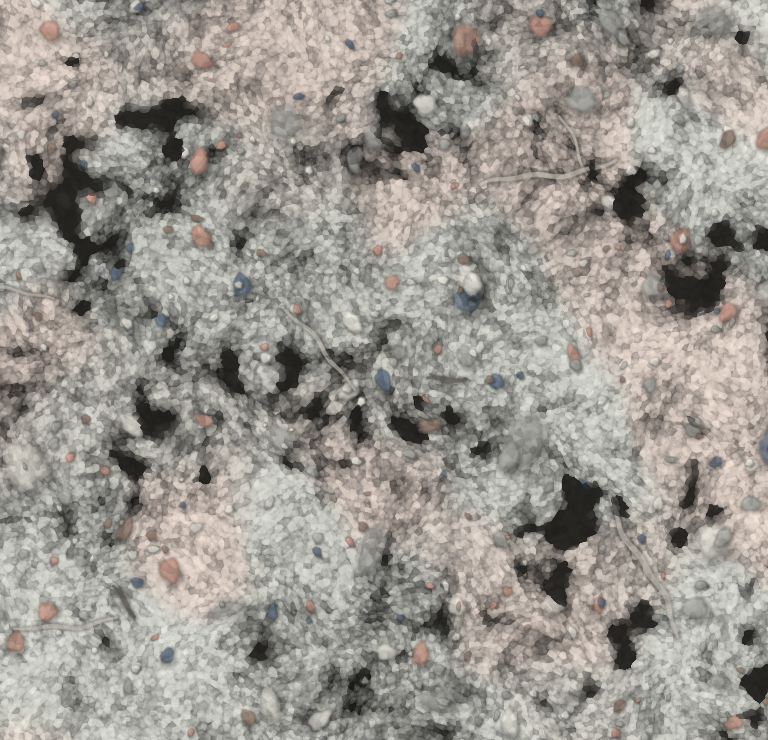
Write a Shadertoy shader that draws this texture.

```glsl
const float MEAN_TONE = 0.705;
const float FINE_SCALE = 125.0;
const float CLUMP_SCALE = 25.0;
const float GRAIN_SHARPNESS = 20.0;
const float SOFTNESS = 7.0;
const float PIT_START = 0.73;
const float PIT_END = 0.83;
const int STRANDS = 9;

const vec3 SAND = vec3(1.012, 1.0, 0.970);
const vec3 PINK_TINT = vec3(1.045, 0.985, 0.965);
const vec3 COOL_TINT = vec3(0.985, 1.005, 0.995);
const vec3 PIT = vec3(0.12, 0.115, 0.105);
const vec3 PALE_STONE = vec3(0.85, 0.84, 0.80);
const vec3 GREY_STONE = vec3(0.64, 0.64, 0.62);
const vec3 SALMON_STONE = vec3(0.73, 0.56, 0.50);
const vec3 SLATE_STONE = vec3(0.37, 0.43, 0.50);
const vec3 BROWN_STONE = vec3(0.55, 0.47, 0.42);
const vec3 ROOT = vec3(0.72, 0.70, 0.66);
const vec3 TWIG = vec3(0.36, 0.34, 0.32);

vec2 hash2(vec2 c) {
    vec3 q = fract(c.xyx * vec3(0.1031, 0.1030, 0.0973));
    q += dot(q, q.yzx + 33.33);
    return fract((q.xx + q.yz) * q.zy);
}

mat2 rotation(float a) {
    return mat2(cos(a), -sin(a), sin(a), cos(a));
}

// Blended cells: xy = seed position, z = random tone, w = nearest distance
vec4 cells(vec2 p, float sharpness) {
    vec2 base = floor(p);
    vec3 sum = vec3(0.0);
    float total = 0.0, nearest = 2.0;
    for (int y = -1; y <= 1; y++)
    for (int x = -1; x <= 1; x++) {
        vec2 id = base + vec2(x, y);
        vec2 seed = id + hash2(id);
        float d = distance(p, seed);
        float w = exp(-sharpness * d);
        sum += w * vec3(seed, hash2(id + 71.3).x);
        total += w;
        nearest = min(nearest, d);
    }
    return vec4(sum / total, nearest);
}

vec3 stoneColour(float pick) {
    if (pick < 0.30) return PALE_STONE;
    if (pick < 0.62) return GREY_STONE;
    if (pick < 0.78) return SALMON_STONE;
    if (pick < 0.89) return SLATE_STONE;
    return BROWN_STONE;
}

// Lays half buried pebbles over the ground
vec3 pebbles(vec3 ground, vec2 p, float scale, float density, float cover, float grit) {
    vec2 q = p * scale;
    vec2 base = floor(q);
    float blur = 0.0025 * scale;
    for (int y = -1; y <= 1; y++)
    for (int x = -1; x <= 1; x++) {
        vec2 id = base + vec2(x, y);
        vec2 chance = hash2(id + scale * 3.7);
        if (chance.x > density) continue;
        vec2 shape = hash2(id + scale * 5.1 + 19.0);
        vec2 offset = q - id - 0.25 - 0.5 * hash2(id + scale);
        vec2 local = rotation(shape.y * 6.283) * offset;
        local.y *= mix(1.05, 1.8, shape.x * shape.x);
        float angle = atan(local.y, local.x);
        float radius = mix(0.17, 0.36, shape.y);
        radius *= 1.0 + 0.08 * sin(3.0 * angle + 9.0 * shape.x) + 0.05 * sin(5.0 * angle + 7.0 * shape.y);
        float d = length(local) - radius;
        float shadow = 1.0 - smoothstep(-0.05, 0.15, d + 0.25 * dot(offset, vec2(-0.6, 0.8)));
        ground *= 1.0 - 0.32 * cover * shadow;
        float light = 1.0 + 0.13 * dot(offset / radius, vec2(-0.5, 0.8));
        light -= 0.18 * smoothstep(-0.4, 0.0, d / radius);
        vec3 stone = stoneColour(chance.y) * light * (0.85 + 0.3 * grit);
        ground = mix(ground, stone, cover * (1.0 - smoothstep(-blur, blur, d)));
    }
    return ground;
}

// Wavy pale roots and short dark twigs
vec3 strands(vec3 ground, vec2 p, float aspect, float grit) {
    for (int i = 0; i < STRANDS; i++) {
        vec2 key = vec2(float(i) * 7.0 + 3.0, 41.0);
        vec2 look = hash2(key + 11.0);
        bool isTwig = i % 3 == 2;
        vec2 q = rotation(look.x * 6.283) * (p - hash2(key) * vec2(aspect, 1.0));
        float span = isTwig ? 0.025 : mix(0.05, 0.12, look.y);
        q.y += 0.007 * sin(q.x * 30.0 + look.y * 20.0) + 0.002 * sin(q.x * 95.0);
        float along = clamp(q.x / span, -1.0, 1.0);
        float width = mix(0.0018, 0.0045, look.y) * (1.0 - 0.5 * along * along);
        float d = length(vec2(q.x - along * span, q.y)) - width;
        ground *= 1.0 - 0.22 * (1.0 - smoothstep(0.0, 0.006, d));
        vec3 fibre = (isTwig ? TWIG : ROOT) * (0.88 + 0.24 * grit);
        ground = mix(ground, fibre, 0.8 * (1.0 - smoothstep(-0.001, 0.0015, d)));
    }
    return ground;
}

void mainImage(out vec4 fragColor, in vec2 fragCoord) {
    vec2 p = fragCoord / iResolution.y;
    vec2 warped = p + 0.006 * sin(p.yx * 31.0 + 2.0 * sin(p * 17.0));

    // Grain layers and the facets they cut
    vec4 fine = cells(warped * FINE_SCALE, GRAIN_SHARPNESS);
    vec4 medium = cells(warped * FINE_SCALE * 0.47 + 13.0, GRAIN_SHARPNESS);
    float tiny = cells(p * FINE_SCALE * 1.8 + 57.0, GRAIN_SHARPNESS).z;
    vec2 facet = mix(warped, fine.xy / FINE_SCALE, 0.8);

    // Broad patches, clumps and hollows
    float patchTone = cells(facet * 4.0 + 5.0, SOFTNESS).z;
    float midTone = cells(facet * 10.0 + 31.0, SOFTNESS).z;
    float hollow = cells(facet * 32.0 + 83.0, SOFTNESS).z;
    vec4 clump = cells(facet * CLUMP_SCALE + 9.0, SOFTNESS);
    float rough = smoothstep(0.3, 0.75, 1.0 - 0.5 * (patchTone + midTone));

    float tone = MEAN_TONE + 0.26 * (fine.z - 0.5) + 0.15 * (medium.z - 0.5) + 0.12 * (tiny - 0.5);
    tone += 0.20 * (patchTone - 0.5) + 0.15 * (midTone - 0.5) + 0.08 * (clump.z - 0.5);
    tone -= 0.08 * smoothstep(0.3, 0.8, fine.w);
    tone -= 0.22 * rough * smoothstep(0.3, 0.8, clump.w);
    float depth = 0.55 * hollow + 0.45 * (1.0 - midTone) + 0.25 * (clump.w - 0.4);
    tone -= 0.15 * smoothstep(0.5, 0.76, depth);
    tone -= 0.5 * max(tone - 0.77, 0.0);

    // Warm and cool staining
    float stain = cells(facet * 6.0 + 121.0, SOFTNESS).z;
    vec3 tint = mix(COOL_TINT, PINK_TINT, smoothstep(0.35, 0.9, stain));
    vec3 colour = max(tone, 0.1) * SAND * tint;

    // Stones, fibres and open pits
    float grit = 0.5 * (fine.z + medium.z);
    colour = pebbles(colour, warped, 9.0, 0.20, 0.65, grit);
    colour = pebbles(colour, warped, 20.0, 0.13, 0.80, grit);
    colour = pebbles(colour, warped, 46.0, 0.10, 0.85, grit);
    colour = strands(colour, p, iResolution.x / iResolution.y, grit);
    colour = mix(colour, PIT, 0.92 * smoothstep(PIT_START, PIT_END, depth));

    fragColor = vec4(clamp(colour, 0.0, 1.0), 1.0);
}
```
